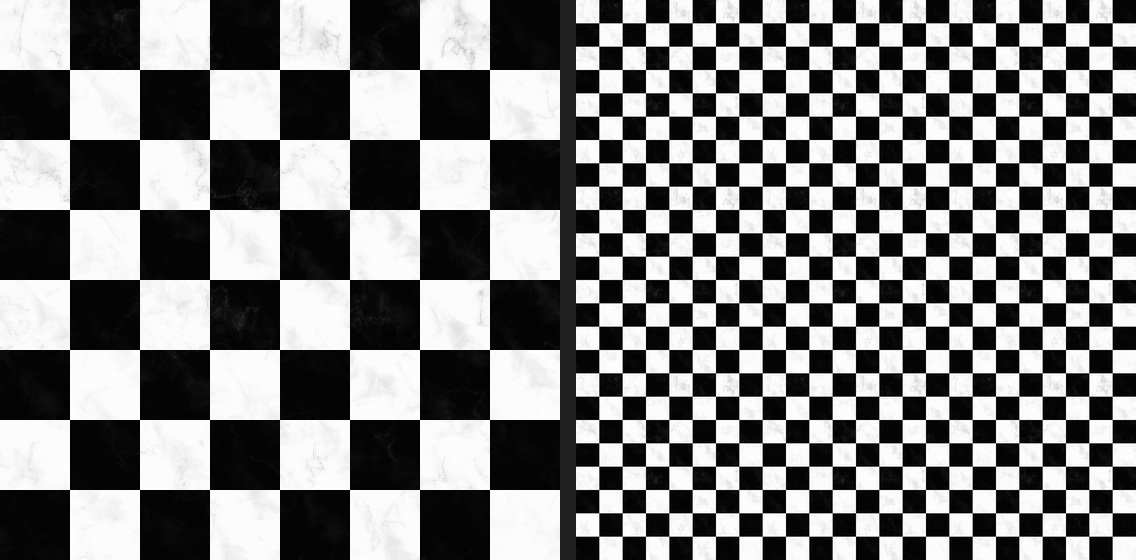
Left: one tile. Right: repeated 3 by 3.
Reproduce this pattern procedurally as a Shadertoy shader.

```glsl
const float TAU = 6.2831853;
const float TILES = 8.0;

vec2 hash22(vec2 p) {
    vec2 q = vec2(dot(p, vec2(127.1, 311.7)), dot(p, vec2(269.5, 183.3)));
    return fract(sin(q) * 43758.545);
}

// Swirled sine layers; whole-number wave vectors keep them periodic on the unit square
float layeredSines(vec2 p, float freq, float seed) {
    float sum = 0.0;
    float amp = 0.55;
    for (int i = 0; i < 8; i++) {
        float angle = float(i) * 2.4 + seed;
        vec2 wave = round(freq * vec2(cos(angle), sin(angle)));
        float s = sin(TAU * dot(wave, p) + seed * 5.3 + float(i) * 1.7);
        p += 0.16 * s * vec2(-wave.y, wave.x) / (freq * freq);
        sum += amp * s;
        amp *= 0.66;
        freq *= 1.6;
    }
    return sum;
}

// Distances to the two nearest feature points on a wrapping grid
vec2 cellular(vec2 p, float cells) {
    vec2 g = p * cells;
    vec2 base = floor(g);
    vec2 nearest = vec2(8.0);
    for (int y = -1; y <= 1; y++) {
        for (int x = -1; x <= 1; x++) {
            vec2 cell = base + vec2(x, y);
            float d = length(cell + hash22(mod(cell, cells) + cells) - g);
            if (d < nearest.x) nearest = vec2(d, nearest.x);
            else nearest.y = min(nearest.y, d);
        }
    }
    return nearest;
}

// Thin broken cracks with a faint halo along the warped cell borders
float veins(vec2 p, float cells, float seed) {
    vec2 warp = vec2(layeredSines(p, 5.0, seed), layeredSines(p, 6.0, seed + 2.3));
    vec2 d = cellular(p + warp * 0.25 / cells, cells);
    float border = d.y - d.x;
    float presence = smoothstep(0.15, 0.9, layeredSines(p, 4.0, seed + 4.1));
    return presence * (0.6 * exp(-border * 45.0) + 0.4 * exp(-border * 9.0));
}

// Signed offset from the nearest grid line, alternating sign per tile
vec2 alternate(vec2 g) {
    return abs(mod(g - 0.5, 2.0) - 1.0) - 0.5;
}

float checker(vec2 g, float halfPixel) {
    vec2 s = clamp(alternate(g) / halfPixel, -1.0, 1.0);
    return 0.5 - 0.5 * s.x * s.y;
}

float whiteMarble(float cloud, float vein, float speck, float strength) {
    float haze = smoothstep(-0.1, 1.3, cloud);
    return 0.988 - strength * (0.085 * haze + 0.2 * vein * (0.7 + 0.3 * speck));
}

float blackMarble(float cloud, float vein, float speck, float strength) {
    float haze = smoothstep(-0.2, 1.3, cloud);
    return 0.014 + strength * (0.05 * haze + 0.14 * vein * (0.6 + 0.4 * speck));
}

void mainImage(out vec4 fragColor, in vec2 fragCoord) {
    vec2 uv = fragCoord / iResolution.xy;
    vec2 grid = uv * TILES;
    float halfPixel = 0.5 * TILES / min(iResolution.x, iResolution.y);

    // Stone figure runs across tiles, with its strength varying per tile
    float strength = mix(0.4, 1.25, hash22(floor(grid) + 3.0).x);
    float cloud = layeredSines(uv, 7.0, 1.2);
    float wisps = layeredSines(uv, 13.0, 3.7);
    float vein = veins(uv, 6.0, 0.6) + 0.5 * veins(uv, 13.0, 2.9);
    float speck = 1.0 - smoothstep(0.15, 0.5, cellular(uv, 128.0).x);

    float figure = 0.7 * cloud + 0.35 * wisps;
    float light = whiteMarble(figure, vein, speck, strength);
    float dark = blackMarble(figure, vein, speck, strength);

    // Alternating tiles, black at the lower left
    float shade = mix(dark, light, checker(grid, halfPixel));
    fragColor = vec4(vec3(shade), 1.0);
}
```
